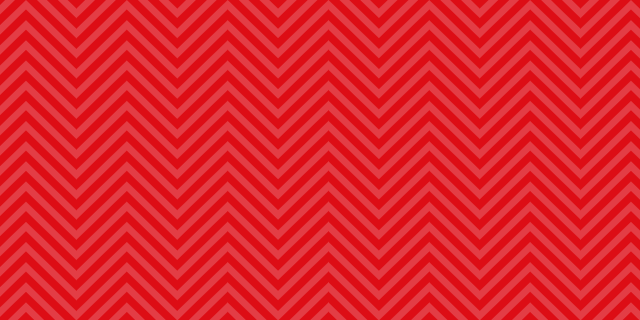
This pattern is drawn by a WebGL 1 fragment shader. Its source:

```glsl
precision highp float;

uniform vec2 u_resolution;

// Lengths are fractions of the canvas height
#define ZIGZAG_PERIOD 0.3151
#define PEAK_X 0.0812
#define STRIPE_PERIOD 0.0630
#define STRIPE_FILL 0.47
#define SLOPE 0.97
#define DARK_RED vec3(0.865, 0.052, 0.082)
#define LIGHT_RED vec3(0.890, 0.240, 0.270)

// Horizontal distance to the nearest peak of the zigzag
float distanceToPeak(float x) {
    return abs(fract((x - PEAK_X) / ZIGZAG_PERIOD + 0.5) - 0.5) * ZIGZAG_PERIOD;
}

// Signed distance to the nearest light stripe, negative inside
float chevronDistance(vec2 p) {
    float depth = p.y - SLOPE * distanceToPeak(p.x);
    float phase = depth / STRIPE_PERIOD - 0.5 * STRIPE_FILL;
    float fromCentre = abs(fract(phase + 0.5) - 0.5);
    float vertical = (fromCentre - 0.5 * STRIPE_FILL) * STRIPE_PERIOD;
    return vertical / sqrt(1.0 + SLOPE * SLOPE);
}

void main() {
    // Depth is measured downward from the top edge
    vec2 p = vec2(gl_FragCoord.x, u_resolution.y - gl_FragCoord.y) / u_resolution.y;

    // Edge about one pixel wide
    float pixel = 1.0 / u_resolution.y;
    float stripe = clamp(0.5 - chevronDistance(p) / pixel, 0.0, 1.0);

    gl_FragColor = vec4(mix(DARK_RED, LIGHT_RED, stripe), 1.0);
}
```
